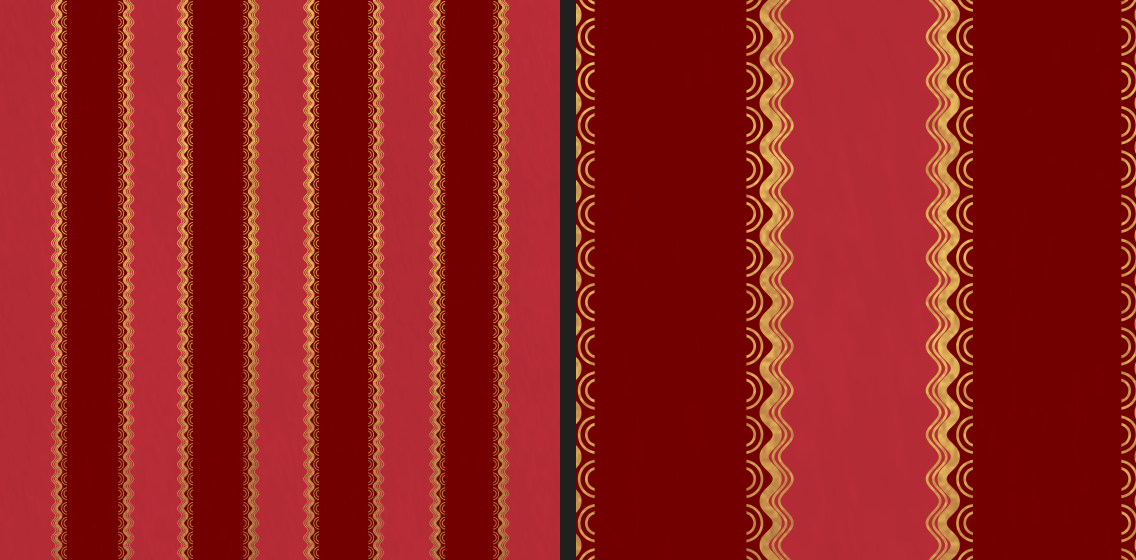
Left: the whole. Right: its middle third, enlarged.
A Shadertoy shader for this pattern:

```glsl
const float STRIPES = 4.0;
const float STRIPE_PITCH = 0.2242;
const float FIRST_CENTER = 0.1654;
const float HALF_WIDTH = 0.0742;      // stripe center to the outer tip of the trim
const float NARROWING = 0.0010;       // half width lost per stripe
const float WAVES = 38.0;             // scallops down the canvas
const float WAVE_AMP = 0.0039;
const float THIN_LINE = 0.0008;       // half widths of the gold lines
const float BAND = 0.0027;
const float OUTER_DEPTH = 0.0046;     // mean depths measured in from the outer tip
const float INNER_DEPTH = 0.0083;
const float BAND_DEPTH = 0.0136;
const float ARC_CENTER = 0.0295;
const float ARC_LARGE = 0.0107;
const float ARC_SMALL = 0.0064;
const float TRIM_DEPTH = 0.0280;

const vec3 RED = vec3(0.71, 0.17, 0.21);
const vec3 MAROON = vec3(0.45, 0.0, 0.0);
const vec3 GOLD_DARK = vec3(0.64, 0.43, 0.25);
const vec3 GOLD_MID = vec3(0.78, 0.56, 0.29);
const vec3 GOLD_LIGHT = vec3(0.92, 0.76, 0.38);

const float TAU = 6.2831853;

float hash(vec2 p) {
    p = fract(p * vec2(0.1031, 0.1137));
    p += dot(p, p.yx + 33.33);
    return fract((p.x + p.y) * p.x * 7.13);
}

float noise(vec2 p) {
    vec2 i = floor(p), f = fract(p);
    f = f * f * (3.0 - 2.0 * f);
    return mix(mix(hash(i), hash(i + vec2(1, 0)), f.x),
               mix(hash(i + vec2(0, 1)), hash(i + vec2(1, 1)), f.x), f.y);
}

float fbm(vec2 p) {
    float sum = 0.0, gain = 0.5;
    for (int i = 0; i < 4; i++) {
        sum += gain * noise(p);
        p = p * 2.03 + 17.0;
        gain *= 0.5;
    }
    return sum;
}

float cover(float dist, float pixel) {
    return clamp(0.5 - dist / pixel, 0.0, 1.0);
}

// Red paper with soft patches and slanted fibers
vec3 paper(vec2 uv) {
    float patches = fbm(uv * vec2(5.0, 3.0) + 4.0) - 0.47;
    float fibers = fbm(vec2(uv.x * 150.0 + uv.y * 30.0, uv.y * 45.0)) - 0.47;
    return RED * (1.0 + 0.08 * patches + 0.06 * fibers);
}

// Foil that dulls toward the bottom, with a fine sparkle
vec3 foil(vec2 uv, float side) {
    float sheen = 0.25 + 0.5 * smoothstep(0.0, 0.65, uv.y) - 0.1 * side;
    sheen += 0.4 * (fbm(uv * vec2(20.0, 12.0)) - 0.47);
    sheen += 0.55 * (noise(uv * 420.0) - 0.5);
    sheen = clamp(sheen, 0.0, 1.0);
    vec3 lower = mix(GOLD_DARK, GOLD_MID, min(sheen * 2.0, 1.0));
    return mix(lower, GOLD_LIGHT, max(sheen * 2.0 - 1.0, 0.0));
}

void mainImage(out vec4 fragColor, in vec2 fragCoord) {
    vec2 uv = fragCoord / iResolution.xy;
    float pixel = 1.0 / min(iResolution.x, iResolution.y);

    // Nearest stripe and depth from its trim edge
    float index = clamp(round((uv.x - FIRST_CENTER) / STRIPE_PITCH), 0.0, STRIPES - 1.0);
    float x = uv.x - FIRST_CENTER - index * STRIPE_PITCH;
    float depth = HALF_WIDTH - NARROWING * index - abs(x);

    // Scallop wave, bulging outward at the middle of each cell
    float cellY = (fract(uv.y * WAVES) - 0.5) / WAVES;
    float phase = cellY * WAVES * TAU;
    float slope = WAVE_AMP * WAVES * TAU * sin(phase);
    float wave = depth + WAVE_AMP * cos(phase);
    float stretch = inversesqrt(1.0 + slope * slope);

    // Gold lines, band and nested arcs
    float outerLine = abs(wave - OUTER_DEPTH) * stretch - THIN_LINE;
    float innerLine = abs(wave - INNER_DEPTH) * stretch - THIN_LINE;
    float band = abs(wave - BAND_DEPTH) * stretch - BAND;
    float radius = length(vec2(depth - ARC_CENTER, cellY));
    float arcs = min(abs(radius - ARC_LARGE), abs(radius - ARC_SMALL)) - THIN_LINE;
    arcs = max(arcs, depth - TRIM_DEPTH);
    float gold = min(min(outerLine, innerLine), min(band, arcs));

    // Layers from back to front
    vec3 color = paper(uv);
    float grain = fbm(uv * vec2(160.0, 50.0)) - 0.47;
    vec3 cloth = MAROON * (1.0 + 0.04 * grain);
    color = mix(color, cloth, cover((BAND_DEPTH - wave) * stretch, pixel));
    color = mix(color, foil(uv, step(0.0, x)), cover(gold, pixel));
    fragColor = vec4(color, 1.0);
}
```
